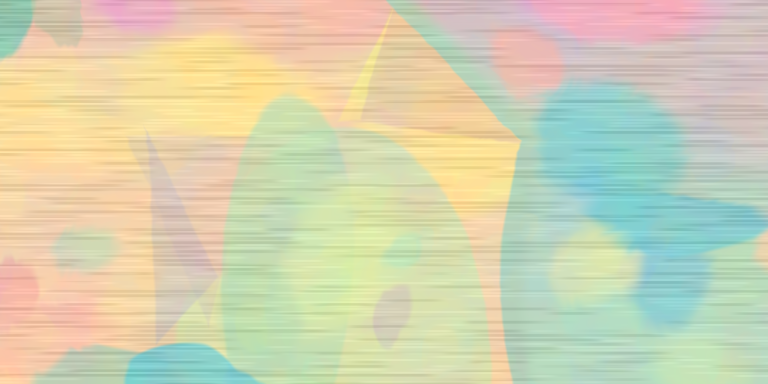
This background is drawn by a WebGL 1 fragment shader. Its source:

```glsl
precision highp float;
// Overlapping pastel watercolour washes on paper with fine horizontal fibres.
uniform vec2 u_resolution;

float hash(vec2 p) {
  vec3 q = fract(p.xyx * 0.1031);
  q += dot(q, q.yzx + 33.33);
  return fract((q.x + q.y) * q.z);
}

float valueNoise(vec2 p) {
  vec2 cell = floor(p), f = fract(p);
  f = f * f * (3.0 - 2.0 * f);
  return mix(mix(hash(cell), hash(cell + vec2(1, 0)), f.x),
             mix(hash(cell + vec2(0, 1)), hash(cell + vec2(1, 1)), f.x), f.y);
}

// Layered, rotated sines give outlines the lumps of a wet brush.
vec2 wobble(vec2 p, float amount) {
  vec2 wave = p * 5.0;
  for (int i = 0; i < 5; i++) {
    p += amount * sin(wave.yx + vec2(1.3, 4.1) * float(i + 1));
    wave = mat2(1.6, 1.3, -1.3, 1.6) * wave + 1.5 * sin(wave.yx);
    amount *= 0.6;
  }
  return p;
}

// Coverage of an elliptical wash; edge sets the softness of its rim.
float wash(vec2 p, vec2 center, vec2 radius, float edge) {
  float d = (length((p - center) / radius) - 1.0) * min(radius.x, radius.y);
  return 1.0 - smoothstep(-edge, edge, d);
}

void glaze(inout vec3 color, vec3 tint, float opacity, vec2 p, vec2 center, vec2 radius, float edge) {
  color = mix(color, tint, opacity * wash(p, center, radius, edge));
}

float rightOf(vec2 p, vec2 a, vec2 b) {
  return dot(p - a, normalize(vec2(b.y - a.y, a.x - b.x)));
}

// Coverage of a triangular wash with clockwise corners.
float facet(vec2 p, vec2 a, vec2 b, vec2 c) {
  float inside = min(rightOf(p, a, b), min(rightOf(p, b, c), rightOf(p, c, a)));
  return smoothstep(-0.005, 0.005, inside);
}

// Cellular scatter of faint blots, each with its own hue shift.
vec3 blots(vec2 p, float scale) {
  vec3 shift = vec3(0);
  for (int y = -1; y <= 1; y++) {
    for (int x = -1; x <= 1; x++) {
      vec2 cell = floor(p * scale) + vec2(x, y);
      vec2 id = cell + 20.0 + scale;
      vec2 center = cell + vec2(hash(id + 7.7), hash(id + 3.1));
      vec2 radius = 0.25 + 0.4 * vec2(hash(id), hash(id + 5.3));
      float cover = wash(p * scale, center, radius, mix(0.03, 0.15, hash(id + 9.2)));
      shift += cover * cos(6.283 * (hash(id + 1.9) + vec3(0.0, 0.3, 0.6)));
    }
  }
  return shift * vec3(0.9, 0.6, 1.0);
}

// Broken thin streaks, one row each, between 0 and 1.
float fibres(vec2 p, float rows, float reach) {
  float row = floor(p.y * rows);
  float streak = valueNoise(vec2(p.x * reach + 60.0 * hash(vec2(row, 4.0)), row));
  float profile = 1.0 - abs(2.0 * fract(p.y * rows) - 1.0);
  return smoothstep(0.45, 0.8, streak) * smoothstep(0.0, 0.7, profile);
}

void main() {
  vec2 uv = gl_FragCoord.xy / u_resolution.y;
  vec2 p = wobble(uv, 0.007);
  vec2 q = wobble(uv, 0.022);
  vec3 teal = vec3(0.44, 0.79, 0.81);
  vec3 yellow = vec3(0.98, 0.88, 0.57);
  vec3 mauve = vec3(0.79, 0.73, 0.74);
  vec3 pink = vec3(0.94, 0.65, 0.75);
  vec3 lime = vec3(0.87, 0.90, 0.65);

  // Warm ground, rosy towards the top
  vec3 color = mix(vec3(0.95, 0.82, 0.66), vec3(0.93, 0.74, 0.67), smoothstep(0.8, 1.0, q.y));
  glaze(color, yellow, 0.9, q, vec2(0.56, 0.78), vec2(0.26, 0.12), 0.03);
  glaze(color, yellow, 0.6, q, vec2(0.08, 0.68), vec2(0.38, 0.14), 0.05);
  glaze(color, yellow, 0.9, p, vec2(1.13, 0.59), vec2(0.26, 0.17), 0.03);
  glaze(color, pink, 0.9, q, vec2(0.37, 0.98), vec2(0.10, 0.07), 0.02);
  glaze(color, vec3(0.93, 0.68, 0.63), 0.7, q, vec2(0.03, 0.23), vec2(0.07, 0.10), 0.01);
  glaze(color, vec3(0.95, 0.74, 0.65), 0.6, q, vec2(0.15, 0.10), vec2(0.2, 0.1), 0.02);
  glaze(color, vec3(0.75, 0.84, 0.70), 0.7, q, vec2(0.23, 0.33), vec2(0.08, 0.06), 0.02);
  glaze(color, lime, 0.7, q, vec2(0.56, 0.14), vec2(0.07, 0.16), 0.01);

  // Angular glazes
  color = mix(color, vec3(0.91, 0.78, 0.61), 0.8 * facet(p, vec2(1.02, 0.99), vec2(1.35, 0.62), vec2(0.90, 0.69)));
  color = mix(color, yellow, 0.8 * facet(p, vec2(1.02, 0.97), vec2(0.93, 0.69), vec2(0.87, 0.69)));
  color = mix(color, mauve, 0.5 * facet(p, vec2(0.37, 0.66), vec2(0.57, 0.28), vec2(0.42, 0.10)));
  color = mix(color, mauve, 0.3 * facet(p, vec2(0.32, 0.64), vec2(0.66, 0.66), vec2(0.55, 0.15)));

  // Green hills
  float hill = wash(p, vec2(0.88, 0.05), vec2(0.40, 0.62), 0.006) * smoothstep(0.594, 0.606, p.x);
  color = mix(color, vec3(0.83, 0.87, 0.68), 0.92 * hill);
  glaze(color, vec3(0.73, 0.86, 0.69), 0.75, p, vec2(0.75, 0.30), vec2(0.17, 0.46), 0.006);
  glaze(color, lime, 0.7, q, vec2(0.90, 0.36), vec2(0.14, 0.2), 0.04);
  glaze(color, vec3(0.69, 0.84, 0.67), 0.4, q, vec2(0.70, 0.2), vec2(0.12, 0.14), 0.02);
  glaze(color, vec3(0.74, 0.87, 0.71), 0.7, q, vec2(1.04, 0.35), vec2(0.04, 0.05), 0.01);
  glaze(color, mauve, 0.5, q, vec2(1.04, 0.16), vec2(0.04, 0.08), 0.006);

  // Cool field on the right, turning mauve and pink above
  float border = p.x - 1.31 - 0.3 * pow(p.y - 0.3, 2.0) + 1.2 * max(p.y - 0.63, 0.0);
  vec3 field = mix(vec3(0.70, 0.84, 0.75), vec3(0.81, 0.74, 0.76), smoothstep(0.55, 0.85, q.y + 0.2 * (q.x - 1.6)));
  glaze(field, teal, 0.7, q, vec2(1.56, 0.62), vec2(0.21, 0.16), 0.03);
  glaze(field, teal, 0.8, q, vec2(1.75, 0.43), vec2(0.24, 0.08), 0.01);
  glaze(field, vec3(0.47, 0.77, 0.83), 0.7, q, vec2(1.74, 0.27), vec2(0.10, 0.13), 0.03);
  glaze(field, lime, 0.8, q, vec2(1.55, 0.30), vec2(0.11, 0.09), 0.03);
  glaze(field, lime, 0.4, q, vec2(1.85, 0.05), vec2(0.12, 0.08), 0.03);
  glaze(field, pink, 0.85, q, vec2(1.60, 0.98), vec2(0.25, 0.09), 0.02);
  glaze(field, vec3(0.93, 0.70, 0.68), 0.8, q, vec2(1.36, 0.82), vec2(0.10, 0.08), 0.02);
  glaze(field, vec3(0.95, 0.80, 0.66), 0.8, q, vec2(2.0, 0.36), vec2(0.05, 0.05), 0.02);
  field = mix(vec3(0.68, 0.81, 0.72), field, smoothstep(0.03, 0.09, border));
  color = mix(color, field, 0.94 * smoothstep(-0.005, 0.005, border));

  // Teal at the lower rim and green in the upper corner
  glaze(color, vec3(0.64, 0.79, 0.71), 0.7, q, vec2(0.31, -0.02), vec2(0.2, 0.09), 0.01);
  glaze(color, teal, 0.8, q, vec2(0.54, -0.04), vec2(0.19, 0.14), 0.006);
  glaze(color, vec3(0.50, 0.78, 0.67), 0.8, p, vec2(-0.02, 1.06), vec2(0.12, 0.22), 0.006);
  glaze(color, vec3(0.77, 0.77, 0.64), 0.7, q, vec2(0.15, 0.97), vec2(0.07, 0.11), 0.006);

  // Blots and paper fibres
  color += 0.024 * blots(q, 4.0) + 0.018 * blots(q + 0.37, 9.0) + 0.009 * blots(q, 21.0);
  color += 0.012 + 0.035 * fibres(uv, 120.0, 9.0) - 0.065 * fibres(uv + 0.5, 87.0, 6.0);
  gl_FragColor = vec4(clamp(color, 0.0, 1.0), 1.0);
}
```
